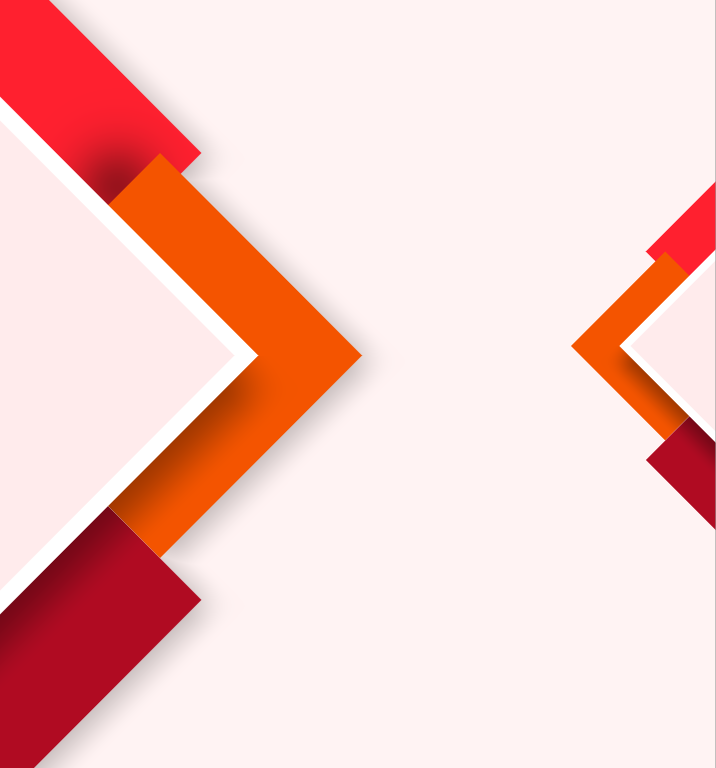
Give the GLSL for this background, as a Shadertoy shader.

```glsl
// Two mirrored stacks of overlapping diamonds with soft shadows on a pale ground.
#define GROUND vec3(1.0, 0.951, 0.951)
#define PANEL vec3(1.0, 0.922, 0.925)
#define RED vec3(1.0, 0.125, 0.185)
#define ORANGE vec3(0.955, 0.33, 0.0)
#define CRIMSON vec3(0.69, 0.045, 0.135)
#define SHADOW_OFFSET vec2(0.045, -0.03)
#define SHADOW_BLUR 0.19
#define SHADOW_DEPTH 0.25
#define SHADE_DEPTH 0.34

// Centres of the outer diamonds, relative to the orange one of radius 1
const vec2 redCentre = vec2(-0.795, 1.0);
const vec2 crimsonCentre = vec2(-0.795, -1.207);

// Signed distance to a unit diamond
float diamond(vec2 q) {
    return (abs(q.x) + abs(q.y) - 1.0) * 0.7071;
}

// Signed distance to a right-pointing wedge that ends at x = tip
float wedge(vec2 q, float tip) {
    return (q.x + abs(q.y) - tip) * 0.7071;
}

// Blurred diamond, softened separately along its two diagonal axes
float softDiamond(vec2 q) {
    vec2 inside = 1.0 - abs(vec2(q.x + q.y, q.x - q.y));
    vec2 soft = smoothstep(-SHADOW_BLUR, SHADOW_BLUR, inside);
    return soft.x * soft.y;
}

float cover(float dist, float pixel) {
    return clamp(0.5 - dist / pixel, 0.0, 1.0);
}

// Paints one stack; q is in units of the diamond radius
vec3 paintStack(vec3 color, vec2 q, float pixel, float shadowAmount) {
    // Shadows thrown on the ground
    vec2 s = q - SHADOW_OFFSET;
    float shadow = max(softDiamond(s),
        max(softDiamond(s - redCentre), softDiamond(s - crimsonCentre)));
    color *= 1.0 - SHADOW_DEPTH * shadowAmount * shadow;

    // Upper diamond, darkened where the orange one overlaps it
    vec2 spot = (q - vec2(-0.21, 0.83)) / 0.15;
    float spotShade = 0.4 * shadowAmount * exp(-0.5 * dot(spot, spot));
    color = mix(color, RED * (1.0 - spotShade), cover(diamond(q - redCentre), pixel));

    // Shade below the lower edge of the white wedge
    float below = q.x - q.y - 0.486;
    float shade = 1.0 - smoothstep(-0.05, 0.4, below);
    shade *= 1.0 - smoothstep(0.1, 0.55, q.x + q.y);
    float lit = 1.0 - SHADE_DEPTH * shade * step(q.y, 0.0);
    color = mix(color, ORANGE * lit, cover(diamond(q), pixel));
    color = mix(color, CRIMSON * lit, cover(diamond(q - crimsonCentre), pixel));

    // White border and tinted panel
    color = mix(color, vec3(1.0), cover(wedge(q, 0.486), pixel));
    return mix(color, PANEL, cover(wedge(q, 0.368), pixel));
}

void mainImage(out vec4 fragColor, in vec2 fragCoord) {
    vec2 p = fragCoord / iResolution.y;
    p.x *= 0.9349 * iResolution.y / iResolution.x;
    float pixel = 1.0 / iResolution.y;

    // Large stack on the left, small mirrored one on the right
    float largeSize = 0.2637;
    float smallSize = 0.1230;
    vec2 left = (p - vec2(0.2090, 0.5371)) / largeSize;
    vec2 right = (p - vec2(0.8685, 0.5495)) / smallSize;
    right.x = -right.x;

    vec3 color = paintStack(GROUND, left, pixel / largeSize, 1.0);
    color = paintStack(color, right, pixel / smallSize, 0.0);

    // Thin grey line on the right border
    color = mix(color, vec3(0.6), 0.6 * smoothstep(0.9330, 0.9344, p.x));
    fragColor = vec4(color, 1.0);
}
```
